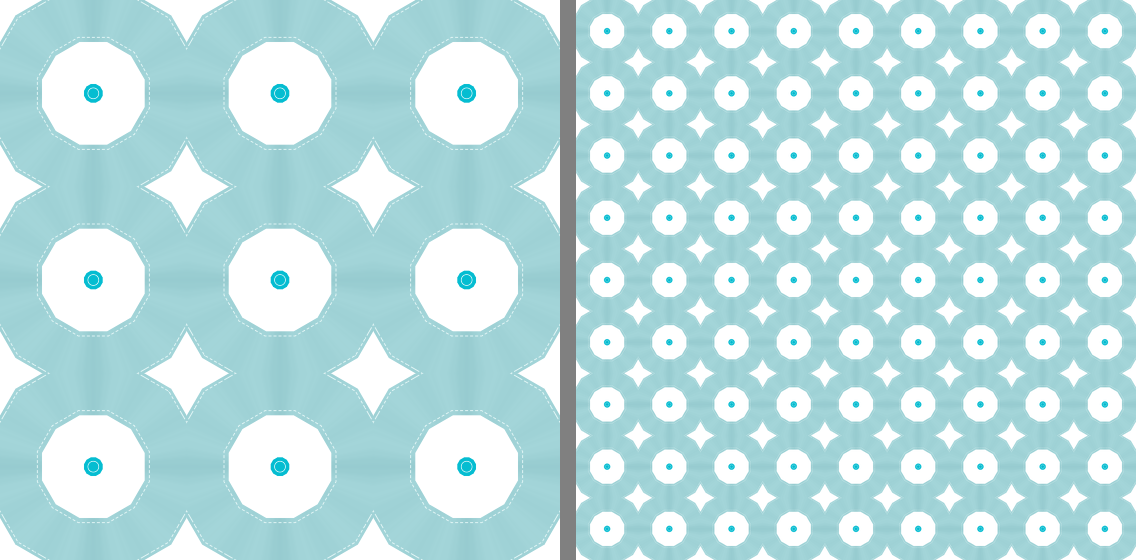
Left, the tile; right, the same tile 3 across and 3 down.
Reproduce this pattern procedurally as a WebGL 2 fragment shader.

```glsl
#version 300 es
precision highp float;
// A 3 by 3 grid of overlapping twelve-sided rings with stitched borders,
// each holding a white dodecagon and a small button. Every cell is folded
// into one eighth, then measured with a dodecagon distance; it tiles exactly.

uniform vec2 u_resolution;
out vec4 fragColor;

// Lengths are fractions of one cell.
const float REPEATS = 3.0;
const float SECTOR = radians(30.0);
const float HOLE_APOTHEM = 0.275;
const float RING_APOTHEM = 0.570;
const float INNER_STITCH = 0.300;
const float OUTER_STITCH = 0.552;
const float STITCH_HALF_WIDTH = 0.0026;
const float INNER_DASH_PERIOD = 0.0268;
const float OUTER_DASH_PERIOD = 0.0269;
const float DASH_FILL = 0.60;
const float TIP_DASH_PERIOD = 0.062;
const float TIP_DASH_FILL = 0.82;
const float TIP_DASH_LIMIT = 0.045;
const float BUTTON_APOTHEM = 0.0500;
const float BUTTON_RING_RADIUS = 0.0290;
const float BUTTON_RING_HALF_WIDTH = 0.0020;

const vec3 WHITE = vec3(1.0);
const vec3 TEAL_DARK = vec3(0.592, 0.798, 0.815);
const vec3 TEAL_LIGHT = vec3(0.640, 0.835, 0.850);
const vec3 THREAD = vec3(0.88, 0.96, 0.96);
const vec3 BUTTON = vec3(0.02, 0.74, 0.82);

// Coverage of the region where d is negative.
float fill(float d, float px) {
  return 1.0 - smoothstep(-0.5 * px, 0.5 * px, d);
}

// Mirror a cell into the wedge from 0 to 45 degrees.
vec2 foldOctant(vec2 p) {
  p = abs(p);
  return p.y > p.x ? p.yx : p;
}

// x: distance along the nearest side's normal, y: position along that side.
vec2 dodecagonCoords(vec2 p) {
  float a = floor(atan(p.y, p.x) / SECTOR + 0.5) * SECTOR;
  float c = cos(a), s = sin(a);
  return vec2(c * p.x + s * p.y, c * p.y - s * p.x);
}

// Evenly spaced dashes, with one centred at zero.
float dashes(float along, float period, float filled, float px) {
  float offset = abs(fract(along / period + 0.5) - 0.5) * period;
  return fill(offset - 0.5 * filled * period, px);
}

float stitchLine(float across, float apothem, float px) {
  return fill(abs(across - apothem) - STITCH_HALF_WIDTH, px);
}

// Soft rays: strongest on the axes, fainter between them.
vec3 ringShade(vec2 p) {
  float angle = atan(p.y, p.x);
  float axisRay = exp(-pow(angle / 0.17, 2.0));
  float sideRay = 0.5 + 0.5 * cos(12.0 * angle);
  float fineRay = 0.05 * cos(72.0 * angle);
  float dark = clamp(0.60 * axisRay + 0.38 * sideRay + fineRay, 0.0, 1.0);
  return mix(TEAL_LIGHT, TEAL_DARK, dark);
}

void main() {
  vec2 cell = fract(gl_FragCoord.xy / u_resolution * REPEATS) - 0.5;
  float px = 1.2 * REPEATS / min(u_resolution.x, u_resolution.y);
  vec2 p = foldOctant(cell);
  vec2 side = dodecagonCoords(p);

  // Ring body; the gaps left between four rings form the stars.
  float ring = fill(side.x - RING_APOTHEM, px) * fill(HOLE_APOTHEM - side.x, px);
  vec3 color = mix(WHITE, ringShade(p), ring);

  // Stitching; dashes lengthen towards the star tips.
  float inner = stitchLine(side.x, INNER_STITCH, px)
              * dashes(side.y, INNER_DASH_PERIOD, DASH_FILL, px);
  float shortDash = dashes(side.y, OUTER_DASH_PERIOD, DASH_FILL, px);
  float longDash = dashes(side.y, TIP_DASH_PERIOD, TIP_DASH_FILL, px);
  float outerDash = side.y < TIP_DASH_LIMIT ? longDash : shortDash;
  float outer = stitchLine(side.x, OUTER_STITCH, px) * outerDash;
  color = mix(color, THREAD, max(inner, outer));

  // Central button with its thin circle.
  color = mix(color, BUTTON, fill(side.x - BUTTON_APOTHEM, px));
  float circle = abs(length(p) - BUTTON_RING_RADIUS) - BUTTON_RING_HALF_WIDTH;
  color = mix(color, WHITE, 0.85 * fill(circle, px));

  fragColor = vec4(color, 1.0);
}
```
